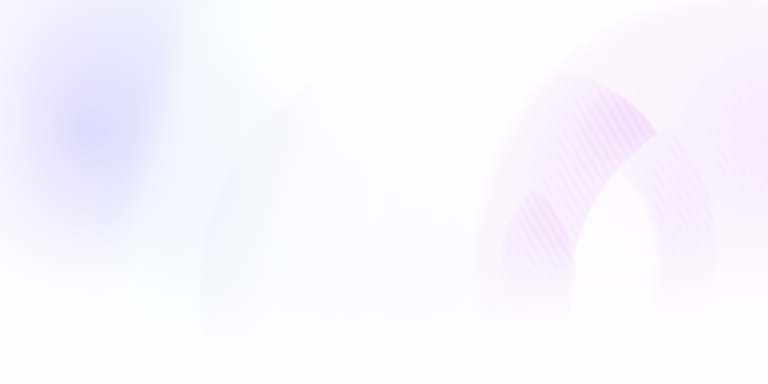
This background is drawn by a WebGL 2 fragment shader. Its source:

```glsl
#version 300 es
precision highp float;
// Pale backdrop: a lavender glow on the left, a faint blue arc, and pink
// overlapping petals on the right. Each layer subtracts a small tint from
// white, masked by circles and soft glows, and all fade out at the bottom.

#define SOFT 0.006
#define STRIPE_COUNT 46.0
#define STRIPE_DEPTH 0.14
#define FADE_TOP 0.48
#define STREAK_AMOUNT 0.35

uniform vec2 u_resolution;
out vec4 fragColor;

// Tints are the amounts of light removed from white.
const vec3 LAVENDER = vec3(0.105, 0.120, 0.000);
const vec3 BLUE     = vec3(0.046, 0.026, 0.000);
const vec3 MIST     = vec3(0.016, 0.016, 0.002);
const vec3 PINK     = vec3(0.020, 0.065, 0.006);
const vec3 ORCHID   = vec3(0.035, 0.100, 0.008);

// Smooth disc: 1 inside, 0 outside.
float disc(vec2 p, vec2 center, float radius, float soft) {
    return 1.0 - smoothstep(-soft, soft, length(p - center) - radius);
}

// Elliptical bell-shaped glow.
float glow(vec2 p, vec2 center, vec2 size) {
    vec2 d = (p - center) / size;
    return exp(-dot(d, d));
}

vec2 hashGradient(vec2 cell) {
    float n = fract(sin(dot(cell, vec2(127.1, 311.7))) * 4375.85);
    return vec2(cos(6.2832 * n), sin(6.2832 * n));
}

float gradientNoise(vec2 p) {
    vec2 i = floor(p), f = fract(p);
    vec2 w = f * f * f * (f * (f * 6.0 - 15.0) + 10.0);
    vec2 e = vec2(1.0, 0.0);
    float a = dot(hashGradient(i), f);
    float b = dot(hashGradient(i + e.xy), f - e.xy);
    float c = dot(hashGradient(i + e.yx), f - e.yx);
    float d = dot(hashGradient(i + e.xx), f - e.xx);
    return mix(mix(a, b, w.x), mix(c, d, w.x), w.y);
}

// Lavender glow cut by a slanted edge, with pale blue beyond it.
vec3 leftTint(vec2 p) {
    float slant = p.x - 0.56 + 0.289 * (1.0 - p.y);
    float beam = 1.0 - smoothstep(-0.12, 0.02, slant);
    float bloom = 0.78 * glow(p, vec2(0.23, 0.67), vec2(0.24, 0.34))
                + 0.20 * glow(p, vec2(0.23, 0.655), vec2(0.07))
                + 0.22 * glow(p, vec2(0.30, 0.85), vec2(0.34, 0.45));
    float blueWash = smoothstep(0.2, 0.45, p.x) * (1.0 - smoothstep(0.42, 0.85, p.x));
    blueWash *= 0.55 + 0.45 * glow(p, vec2(0.42, 0.45), vec2(0.3, 0.35));
    return LAVENDER * bloom * mix(0.25, 1.0, beam) + BLUE * blueWash * 0.85;
}

// Faint arc and streaked mist between the two sides.
vec3 middleTint(vec2 p) {
    float rim = length(p - vec2(1.15, 0.25)) - 0.63;
    float arc = (1.0 - smoothstep(-0.012, 0.012, rim)) * smoothstep(-0.2, 0.0, rim);
    arc *= 1.0 - smoothstep(0.75, 0.95, p.x);
    float streaks = 1.0 + STREAK_AMOUNT * gradientNoise(p * vec2(16.0, 3.0));
    float ceiling = 1.18 - 0.62 * p.x;
    float mist = 1.0 - smoothstep(ceiling - 0.08, ceiling + 0.12, p.y);
    mist *= smoothstep(0.4, 0.7, p.x) * (1.0 - smoothstep(1.2, 1.5, p.x));
    return MIST * (0.7 * arc + 0.75 * mist * streaks);
}

// Large pink disc holding a blade, a leaf, a pale arch and a side band.
vec3 rightTint(vec2 p) {
    float body = disc(p, vec2(1.93, 0.32), 0.69, 0.035);
    float bladeOuter = disc(p, vec2(1.39, 0.43), 0.393, SOFT);
    float archLeft   = disc(p, vec2(2.00, 0.22), 0.518, SOFT);
    float archRight  = disc(p, vec2(1.40, 0.33), 0.315, 0.02);
    float bandOuter  = disc(p, vec2(1.40, 0.36), 0.465, 0.012);

    float blade = bladeOuter * (1.0 - archLeft) * body;
    blade *= 0.75 * glow(p, vec2(1.65, 0.69), vec2(0.13, 0.12))
           + 0.38 * glow(p, vec2(1.50, 0.50), vec2(0.14, 0.22));
    float leaf = disc(p, vec2(1.20, 0.28), 0.298, SOFT)
               * disc(p, vec2(1.60, 0.31), 0.292, 0.012);
    leaf *= glow(p, vec2(1.43, 0.36), vec2(0.16, 0.19));
    float arch = archLeft * archRight;
    float band = archLeft * (1.0 - archRight) * bandOuter;
    band *= glow(p, vec2(1.76, 0.42), vec2(0.16, 0.24));

    float stripes = sin(6.2832 * STRIPE_COUNT * dot(p, vec2(0.86, 0.5)));
    float grain = 1.0 + STRIPE_DEPTH * stripes;
    float sideGlow = glow(p, vec2(2.02, 0.65), vec2(0.26, 0.24));
    float wash = body * (0.48 - 0.28 * arch) + 0.65 * sideGlow * body;
    return PINK * wash * mix(1.0, grain, 0.5)
         + ORCHID * (blade + 0.45 * leaf + 0.30 * band) * grain;
}

void main() {
    // Height runs 0 to 1, width 0 to 2.
    vec2 p = gl_FragCoord.xy / u_resolution * vec2(2.0, 1.0);
    float fade = smoothstep(0.02, FADE_TOP, p.y);
    vec3 tint = leftTint(p) + rightTint(p);
    vec3 color = vec3(0.997, 0.997, 1.0) - tint * fade
               - middleTint(p) * smoothstep(0.0, 0.25, p.y);
    fragColor = vec4(clamp(color, 0.0, 1.0), 1.0);
}
```
